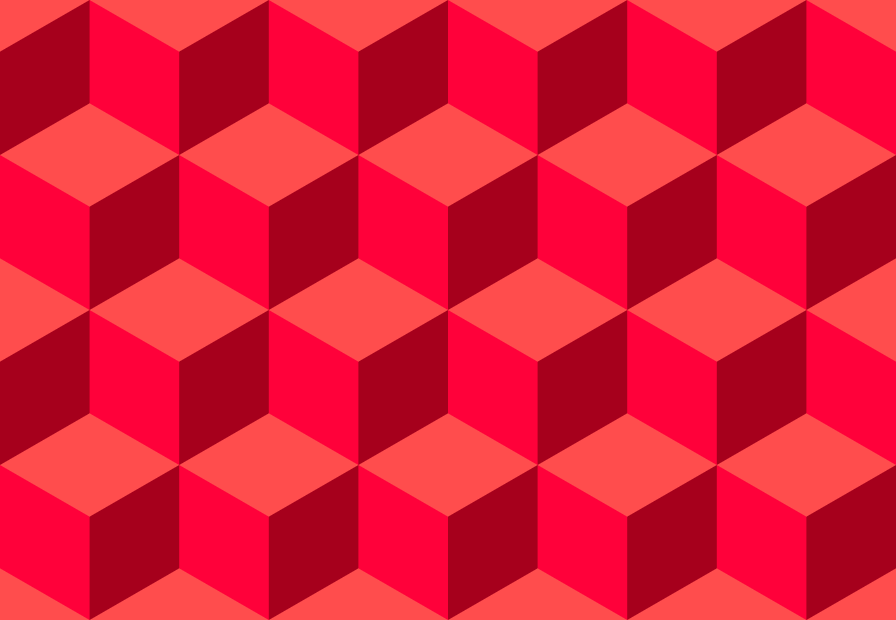
Reproduce this pattern procedurally as a Shadertoy shader.

```glsl
// Isometric stack of red cubes: light rhombic tops, bright left and dark right faces.
#define CUBES_ACROSS 5.0
#define ROW_PAIRS 2.0
#define EDGE_SOFTNESS 1.0
#define TOP_COLOR vec3(1.0, 0.302, 0.302)
#define LEFT_COLOR vec3(1.0, 0.005, 0.228)
#define RIGHT_COLOR vec3(0.65, 0.0, 0.108)

// Wraps v into [-period/2, period/2).
float wrapCentered(float v, float period) {
    return v - period * floor(v / period + 0.5);
}

// Coverage of a half plane from its signed distance in pixels.
float coverage(float pixels) {
    return clamp(pixels / EDGE_SOFTNESS + 0.5, 0.0, 1.0);
}

void mainImage(out vec4 fragColor, in vec2 fragCoord) {
    // One unit is half a top rhombus: a cube is 2 wide, a pair of staggered rows 6 high.
    vec2 unitCount = vec2(2.0 * CUBES_ACROSS, 6.0 * ROW_PAIRS);
    vec2 unitPixels = iResolution.xy / unitCount;
    vec2 p = fragCoord / unitPixels;
    float x = wrapCentered(p.x, 2.0);
    float y = wrapCentered(p.y, 6.0);
    float ax = abs(x);
    float ay = abs(y);

    // Tops: rhombi of the even rows joined with those of the shifted odd rows.
    float evenTop = 1.0 - ax - ay;
    float oddTop = ax - (3.0 - ay);
    float topPixels = max(evenTop, oddTop) / length(1.0 / unitPixels);

    // Sides: the column order swaps from one row to the next.
    float columnEdge = sign(x) * min(ax, 1.0 - ax);
    float rightPixels = -sign(y) * columnEdge * unitPixels.x;

    vec3 color = mix(LEFT_COLOR, RIGHT_COLOR, coverage(rightPixels));
    color = mix(color, TOP_COLOR, coverage(topPixels));
    fragColor = vec4(color, 1.0);
}
```
